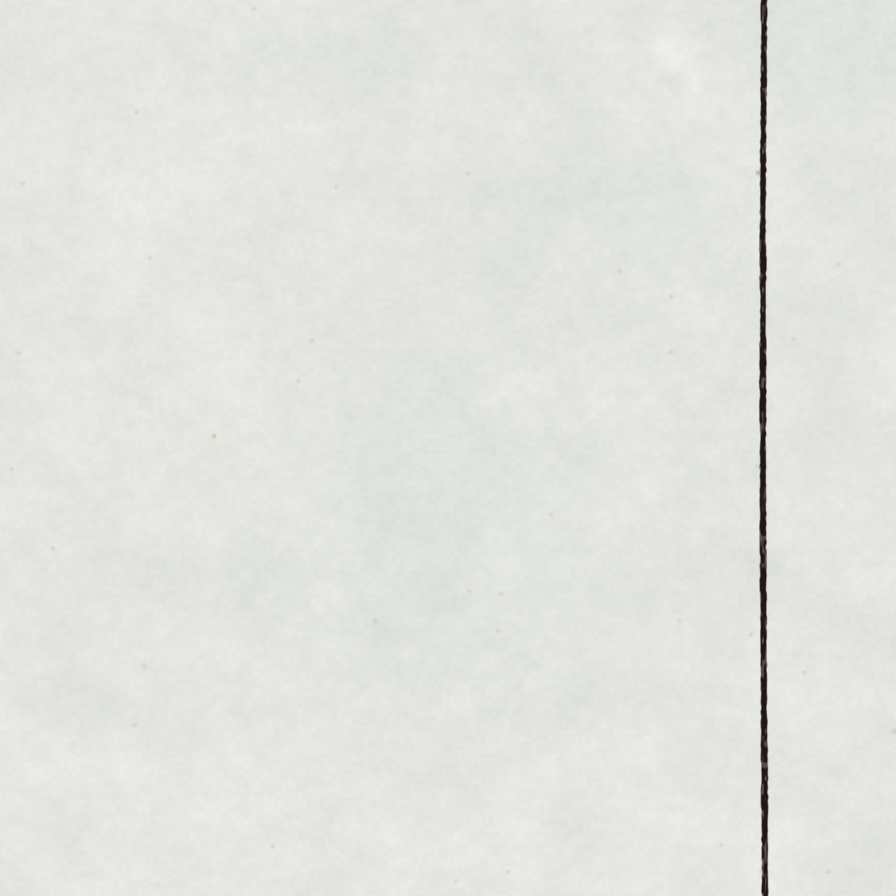
Write a WebGL 2 fragment shader that draws this texture.

```glsl
#version 300 es
precision highp float;
// Pale, faintly mottled paper crossed by one thin, ragged vertical ink line.
// Layered value noise makes the pulp, broad Gaussians shade the sheet, and
// the line is a distance to a slightly bent, noise-roughened axis.
uniform vec2 u_resolution;
out vec4 outColor;

const vec3 PAPER = vec3(0.892, 0.899, 0.882);
const vec3 COOL_SHADE = vec3(0.034, 0.028, 0.020);
const vec3 INK = vec3(0.125, 0.095, 0.085);
const vec3 OCHRE = vec3(0.80, 0.70, 0.52);
const vec3 SPECK_GREY = vec3(0.66, 0.66, 0.65);
const float CLOUD_GAIN = 0.045;
const float PULP_GAIN = 0.034;
const float GRAIN_GAIN = 0.018;
const float LINE_X = 0.8515;
const float LINE_HALF_WIDTH = 0.0034;
const float SPECK_CELLS = 22.0;
const float SPECK_CHANCE = 0.06;

float hash(vec2 p) {
  vec3 q = fract(vec3(p.xyx) * 0.1031);
  q += dot(q, q.yzx + 33.33);
  return fract((q.x + q.y) * q.z);
}

float noise(vec2 p) {
  vec2 i = floor(p), f = fract(p);
  f = f * f * (3.0 - 2.0 * f);
  return mix(mix(hash(i), hash(i + vec2(1, 0)), f.x),
             mix(hash(i + vec2(0, 1)), hash(i + vec2(1, 1)), f.x), f.y);
}

// Octaves of noise, centred on zero.
float fbm(vec2 p) {
  float sum = 0.0, gain = 0.5;
  for (int i = 0; i < 4; i++) {
    sum += gain * (noise(p) - 0.5);
    p = mat2(1.6, 1.2, -1.2, 1.6) * p + 17.3;
    gain *= 0.55;
  }
  return sum;
}

float blob(vec2 p, vec2 center, vec2 size) {
  vec2 d = (p - center) / size;
  return exp(-dot(d, d));
}

// Broad bluish shadows minus the lighter areas of the sheet.
float sheetShade(vec2 p) {
  float shade = 0.40 * blob(p, vec2(0.50, 0.40), vec2(0.20, 0.20));
  shade += 0.40 * blob(p, vec2(0.95, 0.97), vec2(0.12, 0.12));
  shade += 0.25 * blob(p, vec2(0.72, 0.77), vec2(0.16, 0.12));
  shade += 0.20 * blob(p, vec2(0.33, 0.95), vec2(0.15, 0.08));
  shade -= 0.30 * blob(p, vec2(0.13, 0.78), vec2(0.15, 0.12));
  shade -= 0.20 * blob(p, vec2(0.40, 0.05), vec2(0.35, 0.10));
  return shade;
}

vec3 paper(vec2 p) {
  float clouds = fbm(p * 14.0);
  float pulp = fbm(p * vec2(62.0, 78.0) + 41.0);
  float grain = noise(p * 230.0 + 9.0) - 0.5;
  float tone = CLOUD_GAIN * clouds + PULP_GAIN * pulp + GRAIN_GAIN * grain;
  vec3 color = PAPER + tone * vec3(1.06, 1.0, 0.94);
  return color - COOL_SHADE * sheetShade(p);
}

// Pale bruise near the upper right.
float crease(vec2 p) {
  float mark = blob(p, vec2(0.742, 0.953), vec2(0.014, 0.012));
  mark += blob(p, vec2(0.757, 0.935), vec2(0.022, 0.016));
  mark += blob(p, vec2(0.773, 0.907), vec2(0.010, 0.014));
  return mark * (0.6 + 0.8 * noise(p * 90.0));
}

// Sparse faint specks, one candidate per cell.
float specks(vec2 p) {
  vec2 cell = floor(p * SPECK_CELLS);
  vec2 spot = 0.2 + 0.6 * vec2(hash(cell + 3.7), hash(cell + 8.1));
  float d = length(fract(p * SPECK_CELLS) - spot) / SPECK_CELLS;
  return step(hash(cell + 51.0), SPECK_CHANCE) * smoothstep(0.004, 0.001, d);
}

// Ink coverage: x is the line body, y its worn, lighter patches.
vec2 inkLine(vec2 p, float px) {
  float axis = LINE_X + 0.0022 * smoothstep(0.45, 0.0, p.y)
             + 0.0012 * smoothstep(0.75, 1.0, p.y);
  float rough = 0.0011 * (noise(vec2(p.y * 190.0, step(axis, p.x) * 7.0)) - 0.5)
              + 0.0008 * (noise(vec2(p.y * 28.0, 4.0)) - 0.5);
  float d = abs(p.x - axis) - LINE_HALF_WIDTH - rough;
  float soft = max(0.0012, 0.75 * px);
  float wear = smoothstep(0.60, 0.95, noise(vec2(p.x * 350.0, p.y * 130.0)));
  return vec2(1.0 - smoothstep(-soft, soft, d), wear);
}

void main() {
  float px = 1.0 / min(u_resolution.x, u_resolution.y);
  vec2 p = gl_FragCoord.xy / u_resolution;

  vec3 color = paper(p) + 0.028 * crease(p);
  color = mix(color, SPECK_GREY, 0.22 * specks(p));

  // Stray flecks: two ochre, one grey beside the line.
  float ochre = blob(p, vec2(0.239, 0.513), vec2(0.0024))
              + 0.6 * blob(p, vec2(0.998, 0.184), vec2(0.003));
  color = mix(color, OCHRE, 0.75 * ochre);
  color = mix(color, SPECK_GREY, 0.8 * blob(p, vec2(0.846, 0.807), vec2(0.0025)));

  vec2 ink = inkLine(p, px);
  vec3 inkColor = INK + 0.22 * ink.y;
  outColor = vec4(mix(color, inkColor, ink.x), 1.0);
}
```
